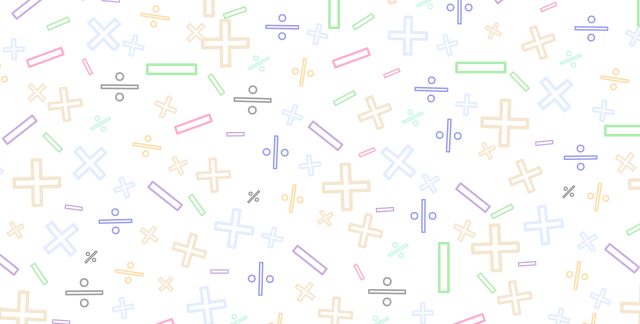
Write a Shadertoy shader that draws this pattern.

```glsl
const float PI = 3.14159265;
const int PLUS = 0, MINUS = 1, DIVIDE = 2;

struct Mark {
    int shape;
    float size, stroke, angle;
    vec3 color;
};

mat2 rotate(float a) {
    return mat2(cos(a), sin(a), -sin(a), cos(a));
}

vec3 hash3(vec2 cell) {
    vec3 h = vec3(dot(cell, vec2(127.1, 311.7)),
                  dot(cell, vec2(269.5, 183.3)),
                  dot(cell, vec2(419.2, 371.9)));
    return fract(sin(h) * 43758.5453);
}

float boxDistance(vec2 p, vec2 halfSize) {
    vec2 q = abs(p) - halfSize;
    return length(max(q, 0.0)) + min(max(q.x, q.y), 0.0);
}

// Signed distance to a unit symbol scaled by its half length
float symbolDistance(int shape, vec2 p, float size) {
    if (shape == PLUS) {
        vec2 arm = size * vec2(1.0, 0.18);
        return min(boxDistance(p, arm), boxDistance(p, arm.yx));
    }
    if (shape == MINUS) return boxDistance(p, size * vec2(1.0, 0.19));
    float dots = length(vec2(p.x, abs(p.y) - 0.56 * size)) - 0.2 * size;
    return min(boxDistance(p, size * vec2(1.0, 0.09)), dots);
}

// Large marks fill one colour of a checkerboard
Mark largeMark(float kind, vec3 rnd) {
    float lean = rnd.x - 0.5;
    float quarter = step(0.5, rnd.z) * PI * 0.5;
    vec3 tan_ = vec3(0.96, 0.90, 0.81);
    if (kind < 0.08) return Mark(PLUS, 0.56, 0.043, lean * 0.1, tan_);
    if (kind < 0.22) return Mark(PLUS, 0.40, 0.034, lean * 0.9, tan_);
    if (kind < 0.37) return Mark(PLUS, 0.46, 0.036, lean * 0.3 + quarter * 0.5, vec3(0.89, 0.93, 1.0));
    if (kind < 0.49) return Mark(DIVIDE, 0.45, 0.020, lean * 0.1, vec3(0.62));
    if (kind < 0.62) return Mark(DIVIDE, 0.40, 0.018, lean * 0.1 + quarter, vec3(0.60, 0.60, 0.95));
    if (kind < 0.75) return Mark(DIVIDE, 0.34, 0.018, quarter - 0.15, vec3(1.0, 0.86, 0.64));
    if (kind < 0.82) return Mark(MINUS, 0.60, 0.032, quarter, vec3(0.67, 0.93, 0.67));
    if (kind < 0.91) return Mark(MINUS, 0.46, 0.024, quarter * 0.85 - 0.67, vec3(0.78, 0.67, 0.87));
    return Mark(MINUS, 0.45, 0.026, 0.35 + quarter * 0.54, vec3(1.0, 0.66, 0.79));
}

// Small marks sit between the large ones
Mark smallMark(float kind, vec3 rnd) {
    float lean = rnd.x - 0.5;
    float flip = step(0.5, rnd.z);
    if (kind < 0.30) return Mark(PLUS, 0.25, 0.024, lean * 1.2, vec3(0.89, 0.93, 1.0));
    if (kind < 0.46) return Mark(PLUS, 0.18 + 0.09 * rnd.y, 0.022, PI * 0.25 + lean * 0.8, vec3(0.97, 0.90, 0.80));
    if (kind < 0.66) return Mark(MINUS, 0.28, 0.018, mix(0.45, -0.9, flip) + lean * 0.3, vec3(0.68, 0.93, 0.68));
    if (kind < 0.76) return Mark(MINUS, 0.20, 0.016, mix(0.4, -1.1, flip), vec3(1.0, 0.66, 0.79));
    if (kind < 0.85) return Mark(MINUS, 0.21, 0.016, lean * 0.3, vec3(0.78, 0.67, 0.87));
    if (kind < 0.94) return Mark(DIVIDE, 0.27, 0.016, 0.45 + lean * 0.2, vec3(0.76, 0.97, 0.90));
    return Mark(DIVIDE, 0.19, 0.015, mix(0.8, -0.8, flip), vec3(0.58));
}

void mainImage(out vec4 fragColor, in vec2 fragCoord) {
    const float latticeTurn = 0.4;
    float pixel = 8.0 / iResolution.y;
    vec2 p = rotate(latticeTurn) * (fragCoord * pixel);
    vec2 home = floor(p);
    vec3 color = vec3(1.0);

    for (int y = -1; y <= 1; y++)
    for (int x = -1; x <= 1; x++) {
        vec2 cell = home + vec2(x, y);
        vec3 rnd = hash3(cell);

        // Evenly spread kinds, loosened by a little chance
        float kind = fract(dot(cell, vec2(0.7549, 0.5698)) + 0.15 * rnd.y);
        Mark mark;
        if (mod(cell.x + cell.y, 2.0) < 0.5) mark = largeMark(kind, rnd);
        else mark = smallMark(kind, rnd);

        // Smaller marks wander further from the cell centre
        vec2 jitter = (rnd.yz - 0.5) * (0.6 - 0.8 * mark.size);
        vec2 local = rotate(-mark.angle - latticeTurn) * (p - cell - 0.5 - jitter);
        float outline = abs(symbolDistance(mark.shape, local, mark.size)) - mark.stroke;
        color = mix(color, mark.color, clamp(0.5 - outline / pixel, 0.0, 1.0));
    }
    fragColor = vec4(color, 1.0);
}
```
